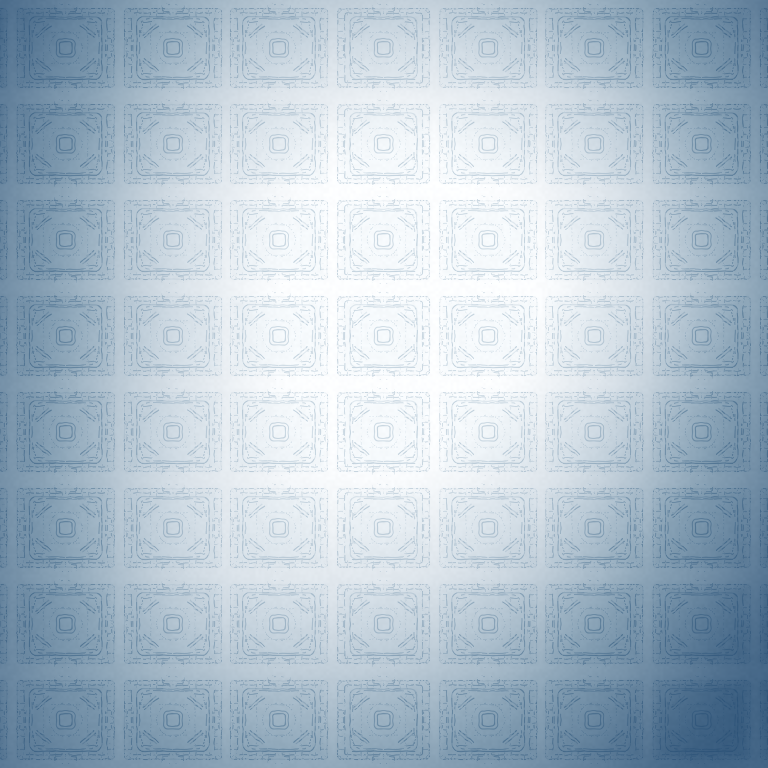
Write a WebGL 2 fragment shader that draws this pattern.

```glsl
#version 300 es
precision highp float;
// Pale blue wall of finely sketched panels, about seven across and eight down.
// Each panel is a set of rounded-box and segment outlines broken into dashes,
// laid over a soft off-centre glow that falls to steel blue at the corners.
uniform vec2 u_resolution;
out vec4 fragColor;

float hash(vec2 p) {
  vec3 q = fract(vec3(p.xyx) * 0.1031);
  q += dot(q, q.yzx + 33.33);
  return fract((q.x + q.y) * q.z);
}

float noise(vec2 p) {
  vec2 i = floor(p), f = fract(p);
  f = f * f * (3.0 - 2.0 * f);
  return mix(mix(hash(i), hash(i + vec2(1, 0)), f.x),
             mix(hash(i + vec2(0, 1)), hash(i + vec2(1, 1)), f.x), f.y);
}

float roundBox(vec2 p, vec2 halfSize, float radius) {
  vec2 q = abs(p) - halfSize + radius;
  return length(max(q, 0.0)) + min(max(q.x, q.y), 0.0) - radius;
}

float segment(vec2 p, vec2 a, vec2 b) {
  vec2 pa = p - a, ba = b - a;
  return length(pa - ba * clamp(dot(pa, ba) / dot(ba, ba), 0.0, 1.0));
}

// Thin line around d = 0, in hundredths of the canvas.
float stroke(float d) {
  float aa = 60.0 / u_resolution.y;
  return 1.0 - smoothstep(0.07 - aa, 0.07 + aa, abs(d));
}

vec3 glow(vec2 uv) {
  vec2 q = uv - vec2(0.53 + 0.2 * min(uv.y - 0.6, 0.0), 0.61);
  q *= vec2(1.07, q.y < 0.0 ? 0.79 : 0.97);
  float d = length(q) + 0.03 * (noise(uv * 4.0) - 0.5);
  vec3 c = mix(vec3(0.99, 0.995, 1.0), vec3(0.84, 0.875, 0.905), smoothstep(0.16, 0.36, d));
  c = mix(c, vec3(0.54, 0.64, 0.715), smoothstep(0.30, 0.53, d));
  return mix(c, vec3(0.23, 0.37, 0.505), smoothstep(0.45, 0.74, d));
}

// Ink coverage of one panel; p is measured from its centre.
float panelInk(vec2 p, vec2 halfSize, vec2 seed) {
  vec2 w = p + 0.12 * (vec2(noise(p * 1.7 + seed), noise(p * 1.7 + seed + 31.0)) - 0.5);
  vec2 m = abs(w);
  float dashes = smoothstep(0.36, 0.52, noise(m * 3.2 + seed));
  float specks = smoothstep(0.42, 0.58, noise(m * 5.0 + seed + 17.0));

  // Nested frames, from the broken outer one to the firm inner one
  float outer = roundBox(w, halfSize, 0.4);
  float ink = stroke(outer) * mix(0.25, 1.0, specks);
  ink = max(ink, stroke(roundBox(w, halfSize - vec2(0.9, 0.55), 0.3)) * 0.9 * dashes);
  ink = max(ink, stroke(roundBox(w, halfSize - vec2(1.6, 1.05), 0.9)) * mix(0.5, 1.0, dashes));
  ink = max(ink, stroke(roundBox(w, halfSize - vec2(1.95, 1.3), 1.2)) * 0.75 * dashes);
  ink = max(ink, stroke(segment(w, vec2(-4.0, -4.08), vec2(4.0, -4.08))));

  // Short ticks in the band between the frames
  vec2 tick = abs(fract(m / 0.85) - 0.5) * 0.85;
  float band = step(-0.95, outer) * step(outer, -0.12);
  float tickLine = m.y - halfSize.y > m.x - halfSize.x ? tick.x : tick.y;
  ink = max(ink, stroke(tickLine) * band * 0.6 * specks);

  // Tabs at the middle of each side
  ink = max(ink, stroke(roundBox(m - vec2(0, 5.2), vec2(1.4, 0.45), 0.1)) * 0.8 * specks);
  ink = max(ink, stroke(roundBox(m - vec2(5.6, 0), vec2(0.4, 1.3), 0.1)) * 0.8 * dashes);

  // Paired diagonals and brackets in the corners
  float diagonal = min(segment(m, vec2(1.9, 2.9), vec2(3.7, 1.4)),
                       segment(m, vec2(2.2, 3.1), vec2(3.9, 1.7)));
  ink = max(ink, stroke(diagonal) * mix(0.45, 1.0, dashes));
  float bracket = min(segment(m, vec2(2.4, 3.45), vec2(3.9, 3.3)),
                      segment(m, vec2(3.9, 3.3), vec2(4.25, 2.0)));
  ink = max(ink, stroke(bracket) * 0.8 * specks);

  // Rosette: double rounded square in a faint broken ring
  ink = max(ink, stroke(roundBox(w, vec2(1.2), 0.6)) * 0.8);
  ink = max(ink, stroke(roundBox(w, vec2(0.82), 0.3)) * 0.95);
  ink = max(ink, stroke(length(w) - 2.15) * 0.5 * specks);
  ink = max(ink, stroke(m.x - 2.9) * step(m.y, 3.2) * 0.4 * specks);
  return max(ink, stroke(m.y - 2.0) * step(m.x, 4.2) * 0.35 * specks);
}

void main() {
  vec2 uv = gl_FragCoord.xy / u_resolution;

  // Panel grid, with columns swaying slightly from even spacing
  vec2 grid = vec2((uv.x - 0.0855) / 0.138, uv.y * 8.0 - 0.5);
  vec2 id = floor(grid + 0.5);
  vec2 p = (grid - id) * vec2(13.8, 12.5) - vec2(0.2 * sin(id.x * 1.05), 0.0);
  vec2 halfSize = vec2(6.3 - 0.35 * step(abs(id.x - 3.0), 0.5), 5.1);
  vec2 seed = vec2(50.0) + 0.2 * vec2(hash(id + 9.0), hash(id + 23.0));

  // Hazy gaps, slightly greyer panels
  vec3 color = glow(uv);
  float inside = 1.0 - smoothstep(-1.2, 0.7, roundBox(p, halfSize, 0.5));
  color = mix(mix(color, vec3(1.0), 0.045), color * vec3(0.975, 0.985, 0.99), inside);

  // Ink is fainter where the glow is bright
  float strength = mix(0.56, 0.27, smoothstep(0.4, 0.95, color.r));
  vec3 inkColor = mix(vec3(0.11, 0.26, 0.42), vec3(0.25, 0.43, 0.56), color.r);
  color = mix(color, inkColor, strength * panelInk(p, halfSize, seed));

  // Paper grain
  color += 0.016 * (noise(uv * 260.0) - 0.5);
  fragColor = vec4(clamp(color, 0.0, 1.0), 1.0);
}
```
